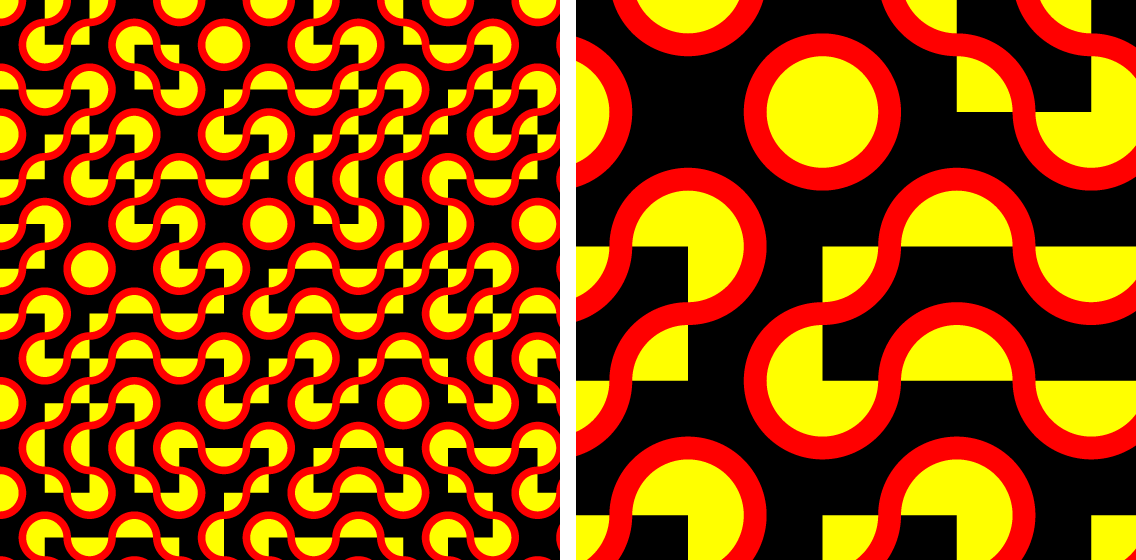
Left: the whole. Right: its middle third, enlarged.
Reproduce this pattern procedurally as a WebGL 2 fragment shader.

```glsl
#version 300 es
precision highp float;
// Truchet tiling: each square tile holds two quarter discs in opposite corners,
// and a hash picks which diagonal they sit on. A band along each arc joins
// the tiles into rings and waves. Supersampling smooths arcs and tile seams.

uniform vec2 u_resolution;
out vec4 outColor;

const float TILES_ACROSS = 12.5;   // tiles along the shorter side
const float ARC_RADIUS = 0.5;      // in tile units
const float BAND_HALF_WIDTH = 0.085;
const float FLIP_CHANCE = 0.5;     // share of tiles with mirrored diagonal
const vec2 SEED = vec2(3.0, 11.0);
const int SAMPLES = 4;             // per pixel, along each axis

const vec3 GROUND = vec3(0.0);
const vec3 DISC = vec3(1.0, 1.0, 0.0);
const vec3 BAND = vec3(1.0, 0.0, 0.0);

float hash(vec2 cell) {
    vec3 h = fract(cell.xyx * vec3(0.1031, 0.1030, 0.0973));
    h += dot(h, h.yzx + 33.33);
    return fract((h.x + h.y) * h.z);
}

// Distance to the nearer of the tile's two disc centres.
float cornerDistance(vec2 p) {
    vec2 local = fract(p);
    if (hash(floor(p) + SEED) < FLIP_CHANCE) local.x = 1.0 - local.x;
    return min(length(local), length(1.0 - local));
}

vec3 tileColor(vec2 p) {
    float fromArc = cornerDistance(p) - ARC_RADIUS;
    if (abs(fromArc) < BAND_HALF_WIDTH) return BAND;
    return fromArc < 0.0 ? DISC : GROUND;
}

void main() {
    float scale = TILES_ACROSS / min(u_resolution.x, u_resolution.y);
    vec3 sum = vec3(0.0);
    for (int y = 0; y < SAMPLES; y++) {
        for (int x = 0; x < SAMPLES; x++) {
            vec2 jitter = (vec2(x, y) + 0.5) / float(SAMPLES) - 0.5;
            vec2 pixel = gl_FragCoord.xy + jitter;
            // Tiles are counted from the top left corner.
            vec2 p = vec2(pixel.x, u_resolution.y - pixel.y) * scale;
            sum += tileColor(p);
        }
    }
    outColor = vec4(sum / float(SAMPLES * SAMPLES), 1.0);
}
```
